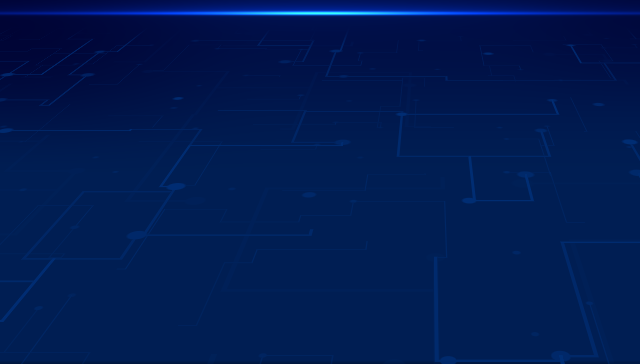
Reproduce this background procedurally as a Shadertoy shader.

```glsl
const vec3 FLOOR_NEAR = vec3(0.0, 0.118, 0.325);
const vec3 FLOOR_FAR = vec3(0.0, 0.045, 0.255);
const vec3 CORNER_NAVY = vec3(0.0, 0.005, 0.19);
const vec3 TRACE_BLUE = vec3(0.0, 0.195, 0.49);
const vec3 GLOW_BLUE = vec3(0.0, 0.20, 0.80);
const vec3 GLOW_CYAN = vec3(0.22, 0.72, 0.35);

const float HORIZON = 0.9615;                  // height of the light bar
const vec2 VANISHING = vec2(1.183, 1.537);     // in canvas heights
const float DEPTH = 2.7;
const vec2 BOARD_ORIGIN = vec2(0.011, 2.17);   // floor position of a main pad

float hash(vec2 p) {
    vec3 q = fract(vec3(p.xyx) * vec3(0.1031, 0.1030, 0.0973));
    q += dot(q, q.yzx + 33.33);
    return fract((q.x + q.y) * q.z);
}

float coverage(float dist, float pixel) {
    return clamp(0.5 - dist / pixel, 0.0, 1.0);
}

// Axis-aligned strip from a to b, measured on the canvas
float strip(vec2 p, vec2 a, vec2 b, float halfWidth, vec2 toCanvas, float pixel) {
    vec2 q = abs(p - 0.5 * (a + b)) - 0.5 * abs(b - a) - halfWidth;
    q *= toCanvas;
    return coverage(max(q.x, q.y), pixel);
}

// Pad centre inside a lattice cell
vec2 padPosition(vec2 id, vec2 cell, float jitter, float seed) {
    vec2 key = id + seed;
    vec2 offset = vec2(hash(key), hash(key + 47.0)) - 0.5;
    offset *= step(0.5, dot(abs(id), vec2(1.0)));
    return BOARD_ORIGIN + (id + jitter * offset) * cell;
}

// Pads joined to their right and far neighbours by bent traces
float circuit(vec2 p, vec2 cell, float halfWidth, float padRadius,
              float density, float seed, vec2 toCanvas, float pixel) {
    const float JITTER = 0.75;
    vec2 base = floor((p - BOARD_ORIGIN) / cell + 0.5);
    float light = 0.0;
    for (int j = -1; j <= 1; j++)
    for (int i = -1; i <= 1; i++) {
        vec2 id = base + vec2(i, j);
        vec2 start = padPosition(id, cell, JITTER, seed);
        float tone = mix(0.5, 1.0, hash(id + seed + 91.0));

        for (int k = 0; k < 2; k++) {
            vec2 way = k == 0 ? vec2(1.0, 0.0) : vec2(0.0, 1.0);
            if (hash(id + seed + 13.0 + 29.0 * way) > density) continue;
            vec2 end = padPosition(id + way, cell, JITTER, seed);
            vec2 bend = vec2(end.x, start.y);
            float trace = max(strip(p, start, bend, halfWidth, toCanvas, pixel),
                              strip(p, bend, end, halfWidth, toCanvas, pixel));
            light = max(light, trace * tone);
        }

        // Round pad, foreshortened by the floor
        float size = padRadius * mix(0.6, 1.0, hash(id + seed + 71.0));
        float padDist = (length(p - start) - size) * toCanvas.y;
        float shown = step(hash(id + seed + 59.0), density + 0.15);
        light = max(light, coverage(padDist, pixel) * tone * shown);
    }
    return light;
}

void mainImage(out vec4 fragColor, in vec2 fragCoord) {
    float pixel = 1.0 / iResolution.y;
    vec2 pos = fragCoord * pixel;
    vec2 uv = fragCoord / iResolution.xy;

    // Shaded floor, darkest at the far left
    vec3 color = mix(FLOOR_NEAR, FLOOR_FAR, smoothstep(0.5, 1.0, uv.y));
    float corner = smoothstep(0.45, 0.0, uv.x) * smoothstep(0.5, 0.95, uv.y);
    corner += 0.45 * smoothstep(0.75, 1.0, uv.x) * smoothstep(0.65, 1.0, uv.y);
    color = mix(color, CORNER_NAVY, 0.8 * corner);
    color *= mix(0.75, 1.0, smoothstep(0.0, 0.012, uv.y));

    // Circuit board in perspective
    float drop = VANISHING.y - pos.y;
    vec2 ground = vec2(pos.x - VANISHING.x, DEPTH) / drop;
    vec2 toCanvas = vec2(drop, drop * drop / DEPTH);
    float bold = circuit(ground, vec2(0.31, 0.38), 0.0038, 0.024, 0.46, 17.0, toCanvas, pixel);
    float fine = circuit(ground, vec2(0.17, 0.23), 0.0014, 0.010, 0.27, 137.0, toCanvas, pixel);
    float faint = circuit(ground, vec2(0.37, 0.45), 0.0055, 0.030, 0.30, 253.0, toCanvas, pixel);
    float traces = max(max(0.8 * bold, 0.45 * fine), 0.14 * faint);
    traces *= 1.0 - smoothstep(0.86, 0.93, uv.y);
    color = mix(color, TRACE_BLUE, traces);

    // Horizon light: soft above, sharply cut below
    float rise = uv.y - HORIZON;
    float side = uv.x - 0.5;
    float wide = exp(-pow(side / 0.34, 2.0));
    float hot = exp(-pow(side / 0.14, 2.0));
    float haze = rise > 0.0 ? exp(-rise * 55.0) : exp(rise * 350.0);
    float core = exp(-pow((rise - 0.002) / 0.0045, 2.0));
    color += GLOW_BLUE * haze * (0.12 + 0.55 * wide);
    color += GLOW_BLUE * core * (0.12 + 0.55 * wide);
    color += GLOW_CYAN * core * hot;
    color += vec3(0.0, 0.025, 0.07) * wide * exp(-abs(rise) * 22.0);

    fragColor = vec4(clamp(color, 0.0, 1.0), 1.0);
}
```
